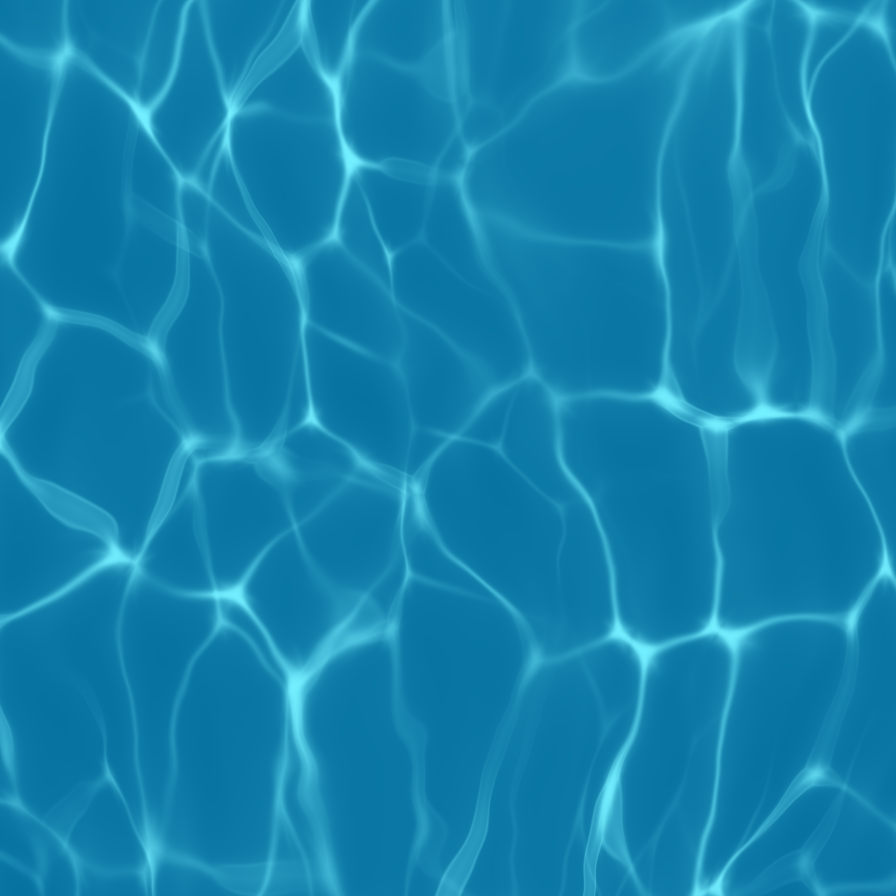
Give the GLSL for this texture, as a Shadertoy shader.

```glsl
// Sunlit pool water: a tall, wavering net of caustic light over deep blue.

vec2 hash2(vec2 p) {
    vec3 q = fract(p.xyx * vec3(0.1031, 0.1030, 0.0973));
    q += dot(q, q.yzx + 33.33);
    return fract((q.xx + q.yz) * q.zy);
}

// Two independent channels of smooth value noise
vec2 noise2(vec2 p) {
    vec2 cell = floor(p), f = fract(p);
    f = f * f * (3.0 - 2.0 * f);
    vec2 low = mix(hash2(cell), hash2(cell + vec2(1, 0)), f.x);
    vec2 high = mix(hash2(cell + vec2(0, 1)), hash2(cell + vec2(1, 1)), f.x);
    return mix(low, high, f.y);
}

// Distances to the three nearest scattered seeds, in rising order
vec3 nearestSeeds(vec2 p) {
    vec2 cell = floor(p);
    vec3 near = vec3(9.0);
    for (int y = -2; y <= 2; y++) {
        for (int x = -2; x <= 2; x++) {
            vec2 id = cell + vec2(x, y);
            float d = length(id + 0.02 + 0.96 * hash2(id + 57.0) - p);
            if (d < near.x) near = vec3(d, near.xy);
            else if (d < near.y) near = vec3(near.x, d, near.y);
            else near.z = min(near.z, d);
        }
    }
    return near;
}

// Light focused along cell borders, strongest where borders meet
float caustics(vec2 p) {
    vec3 near = nearestSeeds(p);
    float border = near.y - near.x;
    float corner = near.z - near.x;
    vec2 vary = noise2(p * 1.9 + 21.0);

    // Thin broken threads spread into pale ribbons with lit rims
    float spread = smoothstep(0.5, 0.85, vary.x);
    float width = mix(0.04, 0.14, spread);
    float power = mix(0.08, 0.5, smoothstep(0.2, 0.85, vary.y));
    float thread = exp(-pow(border / width, 2.0)) * (1.0 - spread);
    float ribbon = 0.4 * smoothstep(width, width * 0.75, border);
    float rim = 0.3 * exp(-pow((border - width * 0.8) / 0.02, 2.0));
    float line = power * (thread + spread * (ribbon + rim));

    // Small hot knots and a faint haze around every border
    float knot = exp(-pow(corner / 0.1, 2.0)) * mix(0.1, 0.95, vary.y);
    float haze = 0.11 * exp(-border * 5.5);
    return line + knot + haze;
}

void mainImage(out vec4 fragColor, in vec2 fragCoord) {
    vec2 uv = fragCoord / iResolution.y;

    // Ripples bend the straight borders into arcs and kinks
    vec2 bent = uv + 0.14 * (noise2(uv * 3.5 + 4.0) - 0.5);
    bent += 0.035 * (noise2(uv * 10.0 + 31.0) - 0.5);
    bent += 0.009 * (noise2(uv * 27.0 + 17.0) - 0.5);

    float light = caustics(bent * vec2(6.6, 4.0) + 3.0);

    // A finer, fainter net of tall strands that shows in patches
    vec2 patches = noise2(uv * vec2(3.2, 2.4) + 13.0);
    float faint = smoothstep(0.3, 0.85, patches.x);
    light += 0.6 * faint * caustics(bent.yx * vec2(4.2, 9.5) + 40.0);

    // Drawn-out vertical streaks and slow changes of depth
    float streak = noise2(bent * vec2(30.0, 4.0) + 8.0).x;
    light += 0.06 * streak * streak + 0.04 * patches.y;
    light += 0.03 * smoothstep(0.6, 1.0, uv.y);

    // Soft shoulder keeps the knots pale cyan
    light = min(light, 0.8) + 0.3 * (1.0 - exp(-max(light - 0.8, 0.0) / 0.3));
    vec3 deepWater = vec3(0.012, 0.437, 0.620);
    vec3 sunGain = vec3(0.41, 0.47, 0.36);
    fragColor = vec4(clamp(deepWater + sunGain * light, 0.0, 1.0), 1.0);
}
```
